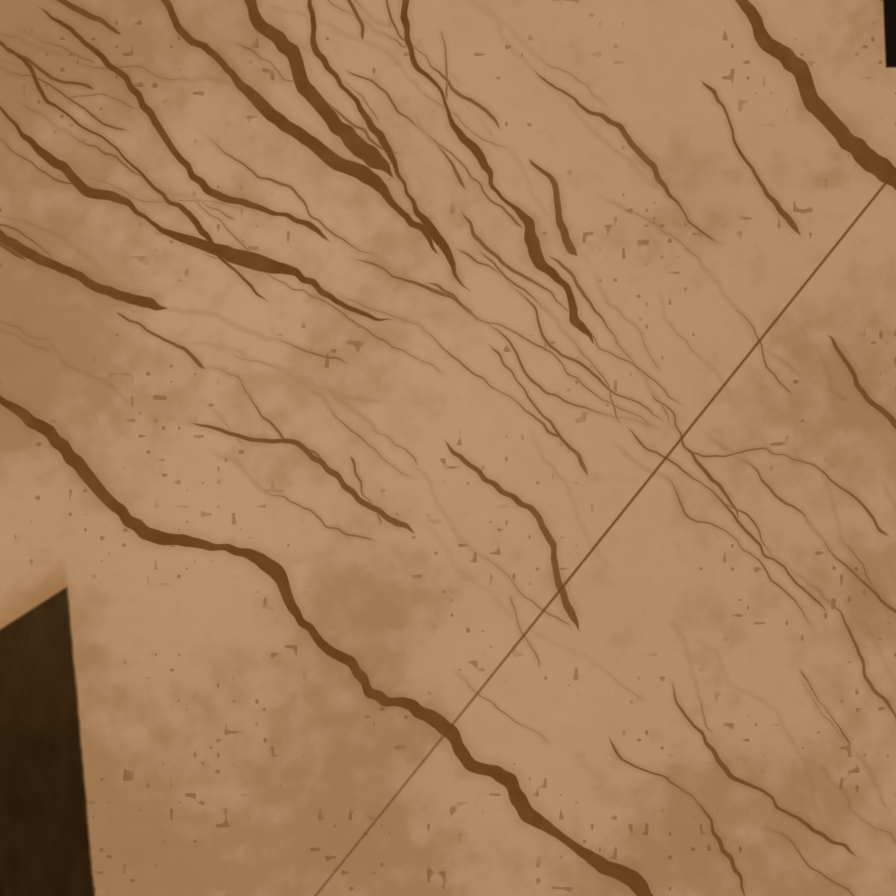
This texture is drawn by a WebGL 2 fragment shader. Its source:

```glsl
#version 300 es
precision highp float;

uniform vec2 u_resolution;
out vec4 fragColor;

float hash(vec2 p) {
    vec3 q = fract(p.xyx * 0.1031);
    q += dot(q, q.yzx + 33.33);
    return fract((q.x + q.y) * q.z);
}

float noise(vec2 p) {
    vec2 i = floor(p), f = fract(p);
    f = f * f * (3.0 - 2.0 * f);
    return mix(mix(hash(i), hash(i + vec2(1, 0)), f.x),
               mix(hash(i + vec2(0, 1)), hash(i + vec2(1, 1)), f.x), f.y);
}

float fbm(vec2 p) {
    float sum = 0.0, gain = 0.5;
    for (int i = 0; i < 5; i++) {
        sum += gain * noise(p);
        p = mat2(1.6, 1.2, -1.2, 1.6) * p + 7.3;
        gain *= 0.5;
    }
    return sum;
}

// Signed wobble along a line, in -0.5..0.5
float wobble(float x, float seed) {
    float i = floor(x), f = x - i;
    return mix(hash(vec2(i, seed)), hash(vec2(i + 1.0, seed)), f * f * (3.0 - 2.0 * f)) - 0.5;
}

// Coverage of one wandering, tapered crack with a faint stain around it
float vein(vec2 p, vec2 start, float angle, float len, float width, float seed, float soft) {
    vec2 dir = vec2(cos(angle), sin(angle)), q = p - start;
    float d = dot(q, dir), across = dot(q, vec2(-dir.y, dir.x)), t = d / len;
    if (t < 0.0 || t > 1.0 || abs(across) > 0.08) return 0.0;
    d += 20.0;
    across += wobble(d * 7.0, seed) * 0.05 + wobble(d * 23.0, seed + 3.0) * 0.016
            + wobble(d * 85.0, seed + 5.0) * 0.004;
    float taper = smoothstep(0.0, 0.12, t) * smoothstep(1.0, 0.9, t);
    float w = width * taper * mix(0.6, 1.1, t) * (0.85 + 1.1 * wobble(d * 16.0, seed + 9.0));
    float a = abs(across);
    float core = (1.0 - smoothstep(w - soft, w + soft, a)) * smoothstep(0.0, 0.0012, w);
    float stain = 0.2 * taper * (1.0 - smoothstep(0.0, w * 2.5 + 0.005, a));
    return max(core, stain);
}

// Broad cracks fanning in from the upper left
float broadVeins(vec2 p, float soft) {
    float v = 0.0;
    for (int i = 0; i < 8; i++) {
        float n = float(i), t = n / 7.0, r = hash(vec2(n, 4.7));
        vec2 start = mix(vec2(-0.08, 0.8), vec2(0.42, 1.06), t) + vec2(-0.1, 0.1) * sin(3.1416 * t);
        float angle = -mix(0.46, 1.02, t) + 0.16 * (r - 0.5);
        float len = mix(0.3, 0.56, hash(vec2(n, 9.1)));
        v = max(v, vein(p, start, angle, len, mix(0.0035, 0.0085, r), n * 13.0 + 2.0, soft));
    }
    return v;
}

// Hairlines scattered above the slanted lower boundary
float fineVeins(vec2 p, float soft) {
    float v = 0.0;
    for (int i = 0; i < 80; i++) {
        float n = float(i), r = hash(vec2(n, 31.3)), s = hash(vec2(n, 53.9));
        float x = mix(-0.15, 1.0, hash(vec2(n, 11.7)));
        vec2 start = vec2(x, mix(0.6 - 0.74 * x, 1.1, hash(vec2(n, 23.1))));
        float angle = -0.42 - 0.5 * smoothstep(0.0, 0.5, x) + 0.4 * (s - 0.5);
        float width = mix(0.0008, 0.004, pow(r, 4.0));
        float strength = mix(0.35, 0.9, r);
        v = max(v, strength * vein(p, start, angle, mix(0.08, 0.38, s), width, n * 7.0 + 100.0, soft));
    }
    return v;
}

// Hairlines radiating both ways from a focus
float starVeins(vec2 p, vec2 focus, float soft) {
    float v = 0.0;
    for (int i = 0; i < 8; i++) {
        float n = float(i), r = hash(vec2(n, 71.3));
        float angle = -mix(0.4, 1.05, fract(n * 0.382 + 0.1)) + (i < 5 ? 3.1416 : 0.0);
        v = max(v, 0.75 * vein(p, focus, angle, mix(0.25, 0.45, r), 0.0017, n * 5.0 + 700.0, soft));
    }
    return v;
}

void main() {
    vec2 p = gl_FragCoord.xy / u_resolution;
    float soft = max(0.0016, 0.8 / min(u_resolution.x, u_resolution.y));

    // Clouded stone
    float cloud = fbm(p * 5.0 + 3.0), grain = fbm(p * 45.0);
    float edgeShade = 0.16 * smoothstep(0.3, 0.0, p.x) + 0.1 * smoothstep(0.25, 0.0, p.y);
    float shade = smoothstep(0.44, 0.74, 0.65 * cloud + 0.35 * grain + edgeShade);
    vec3 color = mix(vec3(0.71, 0.55, 0.41), vec3(0.62, 0.465, 0.315), shade);
    float glow = exp(-14.0 * dot(p - vec2(0.34, 0.64), p - vec2(0.34, 0.64)));
    color += 0.035 * glow + 0.03 * (grain - 0.48);

    // Speckles and cracks
    float above = smoothstep(-0.02, 0.03, p.y - 0.55 + 0.74 * p.x);
    float speck = smoothstep(0.84, 0.95, noise(p * 115.0)) * smoothstep(0.5, 0.7, noise(p * 16.0));
    float cracks = max(fineVeins(p, soft), starVeins(p, vec2(0.76, 0.52), soft)) * above;
    cracks = max(cracks, broadVeins(p, soft));
    cracks = max(cracks, vein(p, vec2(-0.06, 0.6), -0.64, 1.06, 0.0085, 41.0, soft));
    cracks = max(cracks, vein(p, vec2(0.76, 1.04), -0.77, 0.4, 0.009, 67.0, soft));
    vec3 crackColor = mix(vec3(0.36, 0.21, 0.08), vec3(0.45, 0.29, 0.14), grain);
    color = mix(color, crackColor, max(cracks * 0.94, 0.4 * speck));

    // Tile seam
    float seam = abs(dot(p - vec2(0.352, 0.0), normalize(vec2(0.81, -0.648))));
    float seamLine = 1.0 - smoothstep(0.0, 0.0012 + soft, seam);
    color = mix(color, vec3(0.38, 0.25, 0.14), seamLine * mix(0.5, 0.8, smoothstep(0.1, 0.4, p.y)));

    // Dark blocks at the borders, the lower one with a lit top
    float side = p.x - 0.105 + 0.087 * p.y + 0.003 * (grain - 0.5);
    float top = p.y - 0.297 - 0.64 * p.x;
    float inside = 1.0 - smoothstep(-0.003, 0.003, side);
    float lit = inside * (1.0 - smoothstep(0.0, 0.045, top));
    color = mix(color, vec3(0.6, 0.42, 0.24), 0.5 * lit);
    float block = inside * (1.0 - smoothstep(-0.003, 0.003, top));
    float wear = smoothstep(0.08, 0.34, p.y) * 0.7 + 0.7 * (fbm(p * vec2(70.0, 30.0)) - 0.4);
    color = mix(color, mix(vec3(0.17, 0.105, 0.04), vec3(0.25, 0.17, 0.085), wear), block);
    float corner = smoothstep(-0.002, 0.002, min(p.x - 0.989 + 0.04 * (p.y - 0.925), p.y - 0.925));
    color = mix(color, vec3(0.09, 0.06, 0.03), corner);

    fragColor = vec4(color, 1.0);
}
```
